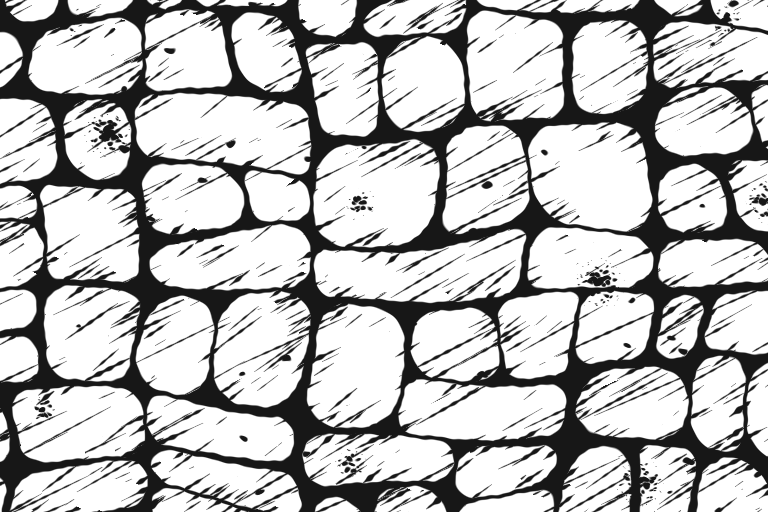
A Shadertoy shader for this texture:

```glsl
// Inked dry-stone wall: white stones, dark mortar, slanted brush hatching and blots.
// Tilted cuts split the wall into stones; their wall distances are joined into
// rounded outlines. Strokes and specks come from jittered cellular grids.

const vec3 INK = vec3(0.09);
const vec3 PAPER = vec3(1.0);

vec2 hash2(vec2 s) {
    vec3 v = fract(s.xyx * vec3(0.1031, 0.1030, 0.0973));
    v += dot(v, v.yzx + 33.33);
    return fract((v.xx + v.yz) * v.zy);
}

// Slow bends for the joints plus a fine tremble for the pen line
vec2 handDrawn(vec2 p) {
    vec2 bend = 0.016 * sin(p.yx * vec2(6.3, 5.1) + vec2(1.0, 4.0))
              + 0.008 * sin(p.yx * vec2(15.0, 13.0) + p * 6.0 + vec2(2.0, 0.5));
    vec2 tremble = 0.0012 * sin(p.yx * 95.0 + 3.0 * sin(p * 41.0))
                 + 0.0006 * sin(p.yx * 230.0 + p * 130.0);
    return p + bend + tremble;
}

// Distance from p to the rounded edge of its stone; id names the stone
float stoneDistance(vec2 p, out float id) {
    vec2 lo = vec2(-0.12, -0.1), hi = vec2(1.64, 1.1);
    float walls[9];
    for (int i = 0; i < 9; i++) walls[i] = 1.0;
    id = 1.0;
    for (int i = 0; i < 9; i++) {
        vec2 size = hi - lo;
        vec2 rnd = hash2(vec2(id, 7.0));
        if (size.x * size.y < mix(0.028, 0.09, rnd.x * rnd.x * rnd.x)) break;
        vec2 cut = hash2(vec2(id, 19.0));
        bool upright = size.x > size.y * mix(1.1, 1.7, rnd.y);
        float at = mix(0.34, 0.66, cut.x);
        vec2 mid = mix(lo, hi, upright ? vec2(at, 0.5) : vec2(0.5, at));
        vec2 off = p - mid;
        float tilt = (cut.y - 0.5) * 0.1 / (upright ? size.y : size.x);
        float side = upright ? off.x + tilt * off.y : off.y + tilt * off.x;
        walls[i] = abs(side);
        if (upright) {
            if (side > 0.0) lo.x = mid.x; else hi.x = mid.x;
        } else {
            if (side > 0.0) lo.y = mid.y; else hi.y = mid.y;
        }
        id = 2.0 * id + step(0.0, side);
    }
    vec2 size = hi - lo;
    float radius = min(mix(0.03, 0.085, hash2(vec2(id, 31.0)).x), 0.5 * min(size.x, size.y));
    float corner = 0.0;
    for (int i = 0; i < 9; i++) {
        float inset = max(radius - walls[i], 0.0);
        corner += inset * inset;
    }
    // Beyond the radius the nearest wall takes over
    float nearest = 1.0;
    for (int i = 0; i < 9; i++) nearest = min(nearest, walls[i]);
    return corner > 0.0 ? radius - sqrt(corner) : nearest;
}

// Tapered slanted brush strokes, positive inside the ink
float strokes(vec2 p, vec2 cell, float thickness, float share, float seed) {
    vec2 q = mat2(0.85, -0.53, 0.53, 0.85) * p;
    vec2 base = floor(q / cell);
    float ink = -1.0;
    for (int j = -1; j <= 1; j++)
    for (int i = -1; i <= 1; i++) {
        vec2 id = base + vec2(i, j);
        vec2 place = hash2(id + seed), kind = hash2(id + seed + 57.0);
        if (kind.y > share) continue;
        vec2 off = q - (id + place) * cell;
        off.y += off.x * (kind.x - 0.5) * 0.3;
        float t = off.x / (cell.x * mix(0.25, 0.95, kind.x));
        float dry = 0.85 + 0.25 * sin(off.x * 260.0 + place.x * 40.0);
        float halfWidth = thickness * mix(0.45, 1.0, place.y) * (1.0 - t * t) * dry;
        if (abs(t) < 1.0) ink = max(ink, halfWidth - abs(off.y));
    }
    return ink;
}

// Scattered round specks, positive inside the ink
float specks(vec2 p, float cell, float radius, float share) {
    vec2 base = floor(p / cell);
    float ink = -1.0;
    for (int j = -1; j <= 1; j++)
    for (int i = -1; i <= 1; i++) {
        vec2 id = base + vec2(i, j);
        vec2 place = hash2(id + 83.0), kind = hash2(id + 131.0);
        if (kind.x > share) continue;
        vec2 off = p - (id + place) * cell;
        ink = max(ink, radius * mix(0.4, 1.0, kind.y) - length(off * vec2(0.8, 1.2)));
    }
    return ink;
}

// Clumps of specks that shrink away from the middle of each blot
float blots(vec2 p) {
    vec2 id = floor(p / 0.27);
    vec2 place = hash2(id + 11.0), kind = hash2(id + 47.0);
    float reach = mix(0.025, 0.05, kind.y);
    float fade = 1.0 - length(p - (id + mix(vec2(0.2), vec2(0.8), place)) * 0.27) / reach;
    return kind.x < 0.42 && fade > 0.0 ? specks(p, 0.011, 0.011 * fade, 1.0) : -1.0;
}

void mainImage(out vec4 fragColor, in vec2 fragCoord) {
    float pixel = 1.0 / iResolution.y;
    vec2 p = fragCoord * pixel;
    vec2 rough = p + 0.002 * sin(p.yx * 190.0 + 2.0 * sin(p * 77.0));

    // Mortar of uneven width
    float stone;
    float d = stoneDistance(handDrawn(p), stone);
    float ink = 0.0065 + 0.003 * sin(p.x * 11.0 + 2.0 * sin(p.y * 9.0)) - d;

    // Hatching that grows from the joints, then finer strokes across each face
    float patches = 0.5 + 0.5 * sin(p.x * 17.0 + 3.0 * sin(p.y * 13.0));
    float edgeFade = 1.0 - d / mix(0.025, 0.065, patches);
    if (edgeFade > 0.0)
        ink = max(ink, strokes(p, vec2(0.065, 0.018), 0.0075 * edgeFade, 0.15 + 0.4 * patches, 3.0));
    float wear = hash2(vec2(stone, 61.0)).x;
    ink = max(ink, strokes(p, vec2(0.13, 0.032), 0.0032, 0.06 + 0.42 * wear, 29.0));

    // Pits and splashes
    ink = max(ink, specks(rough, 0.065, 0.0085, 0.11));
    ink = max(ink, blots(rough));

    fragColor = vec4(mix(PAPER, INK, smoothstep(-0.9 * pixel, 0.9 * pixel, ink)), 1.0);
}
```
